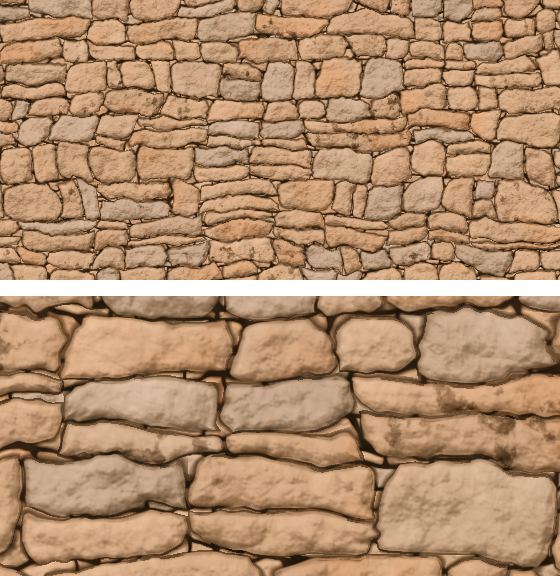
Top: the whole. Bottom: its middle third, enlarged.
Give the GLSL for this texture, as a Shadertoy shader.

```glsl
// Dry stone wall: irregular courses of rough sandstone blocks with small chips
// in the gaps. Jittered cells give the blocks, a bulge plus fractal relief gives
// a height field that is lit from the upper left, and the joints fall to dark.

float hash(vec2 p) {
    vec3 q = fract(p.xyx * 0.1031);
    q += dot(q, q.yzx + 33.33);
    return fract((q.x + q.y) * q.z);
}

float noise(vec2 p) {
    vec2 i = floor(p), f = fract(p);
    f = f * f * (3.0 - 2.0 * f);
    return mix(mix(hash(i), hash(i + vec2(1, 0)), f.x),
               mix(hash(i + vec2(0, 1)), hash(i + 1.0), f.x), f.y);
}

float fbm(vec2 p) {
    float sum = 0.0, amp = 0.5;
    for (int i = 0; i < 5; i++) {
        sum += amp * noise(p);
        p = mat2(1.6, 1.2, -1.2, 1.6) * p + 5.3;
        amp *= 0.55;
    }
    return sum;
}

// Jittered one-dimensional cells
float edge(float k, float seed) { return k + 0.68 * hash(vec2(k, seed)); }

vec2 span(float x, float seed, out float k) {
    k = floor(x);
    if (x < edge(k, seed)) k -= 1.0;
    return vec2(edge(k, seed), edge(k + 1.0, seed));
}

// Signed distance to the stone of the cell holding p
float stoneDistance(vec2 p, vec2 size, float seed, out vec2 id) {
    // Wavy courses and ragged outlines
    p += 0.075 * (vec2(noise(p * 4.5), noise(p * 4.5 + 19.0)) - 0.5);
    p += 0.024 * (vec2(noise(p * 17.0), noise(p * 17.0 + 37.0)) - 0.5);
    p += 0.006 * (vec2(noise(p * 70.0), noise(p * 70.0 + 53.0)) - 0.5);

    float row, col;
    vec2 ySpan = span(p.y / size.y, seed, row) * size.y;
    float width = size.x * mix(0.75, 1.25, hash(vec2(row, seed + 5.0)));
    vec2 xSpan = span(p.x / width, seed + row * 3.0 + 70.0, col) * width;
    vec2 lo = vec2(xSpan.x, ySpan.x), hi = vec2(xSpan.y, ySpan.y);
    id = vec2(col, row) + seed;

    // Some large cells split into slabs or narrow uprights
    float kind = hash(id + 31.0);
    vec2 middle = mix(lo, hi, mix(0.28, 0.7, hash(id + 47.0)));
    if (kind < 0.4 && hi.y - lo.y > 0.095) {
        if (p.y < middle.y) hi.y = middle.y;
        else { lo.y = middle.y; id += 61.0; }
    } else if (kind > 0.7 && hi.x - lo.x > 0.15) {
        if (p.x < middle.x) hi.x = middle.x;
        else { lo.x = middle.x; id += 83.0; }
    }

    // Tapered, tilted box with a different radius at each corner
    vec2 halfSize = 0.5 * (hi - lo) - 0.0022;
    vec2 q = p - 0.5 * (lo + hi);
    vec2 cell = abs(q) - halfSize;
    vec2 taper = vec2(hash(id + 7.0), hash(id + 11.0)) - 0.5;
    q *= 1.0 + 0.35 * taper * q.yx / halfSize.yx;
    float tilt = 0.22 * (hash(id + 13.0) - 0.5);
    q = mat2(cos(tilt), sin(tilt), -sin(tilt), cos(tilt)) * q;
    float corner = hash(id + 17.0 + 4.0 * step(0.0, q));
    float radius = mix(0.15, 0.95, corner) * min(halfSize.x, halfSize.y);
    vec2 b = abs(q) - halfSize + radius;
    float box = min(max(b.x, b.y), 0.0) + length(max(b, 0.0)) - radius;
    return max(box, max(cell.x, cell.y));
}

float bulge(float d, float rim) {
    float e = clamp(-d / rim, 0.0, 1.0);
    return rim * e * (2.0 - e);
}

// Height of the wall, with distances to block and chip and the stone's id
float wallHeight(vec2 p, out float block, out float chip, out vec2 id) {
    vec2 chipId;
    block = stoneDistance(p, vec2(0.18, 0.105), 3.0, id);
    chip = stoneDistance(p + 5.7, vec2(0.07, 0.034), 140.0, chipId);
    if (block > 0.0) id = chipId;
    float body = max(bulge(block, 0.02) * 0.4, bulge(chip, 0.008) * 0.35);
    // Chiselled creases and fractal roughness
    vec2 grain = p + id * 1.7;
    float crease = abs(noise(grain * 13.0) - 0.5) + 0.5 * abs(noise(grain * 29.0) - 0.5);
    return body + 0.022 * fbm(grain * 17.0) + 0.013 * crease;
}

void mainImage(out vec4 fragColor, in vec2 fragCoord) {
    vec2 p = fragCoord / iResolution.y;
    float soft = 0.7 / iResolution.y + 0.0005;

    // Surface normal and sunlight
    float block, chip, b, c, eps = 0.0025;
    vec2 id, other;
    float h = wallHeight(p, block, chip, id);
    float hx = wallHeight(p + vec2(eps, 0), b, c, other);
    float hy = wallHeight(p + vec2(0, eps), b, c, other);
    vec2 slope = clamp(vec2(hx - h, hy - h) / eps, -1.1, 1.1);
    vec3 sun = normalize(vec3(-0.3, 0.6, 0.8));
    float light = dot(normalize(vec3(-slope, 1.0)), sun) - sun.z;

    // Tone of the stone: own shade, mottling, grit and pits
    vec2 grain = p + id * 1.7;
    float tone = 0.83 + 0.1 * (hash(id + 23.0) - 0.5);
    tone += 0.2 * (fbm(grain * 12.0) - 0.55) + 0.1 * (noise(grain * 120.0) - 0.5);
    tone += light * 0.46;
    float pitted = smoothstep(0.55, 0.95, hash(id + 29.0));
    tone -= 0.3 * pitted * smoothstep(0.64, 0.8, fbm(grain * 38.0 + 9.0));
    tone -= 0.55 * max(tone - 0.8, 0.0);

    // Dark joints, thin shaded rims and recessed chips
    float blockMask = 1.0 - smoothstep(-soft, soft, block);
    float chipMask = 1.0 - smoothstep(-soft, soft, chip);
    float blockTone = tone * mix(0.78, 1.0, smoothstep(0.0, 0.007, -block));
    float chipTone = tone * mix(0.72, 1.0, smoothstep(0.0, 0.004, -chip));
    chipTone *= mix(0.45, 1.0, smoothstep(0.0, 0.009, block));
    float joint = 0.11 + 0.1 * noise(p * 60.0);
    float v = mix(mix(joint, chipTone, chipMask), blockTone, blockMask);
    v = clamp(v, 0.09, 0.93);

    // Warm ramp from brown shadow to pale sand, tinted per stone
    vec3 color = v * vec3(1.0, 0.64 + 0.21 * v, 0.28 + 0.44 * v);
    float grey = smoothstep(0.65, 0.95, hash(id + 3.0));
    vec3 tint = mix(vec3(1.01, 0.995, 0.985), vec3(0.96, 1.0, 1.06), grey);
    float rust = smoothstep(0.55, 0.8, fbm(grain * 6.0 + 40.0)) * (1.0 - grey);
    tint *= mix(vec3(1.0), vec3(1.01, 0.95, 0.89), rust);
    fragColor = vec4(color * tint, 1.0);
}
```
